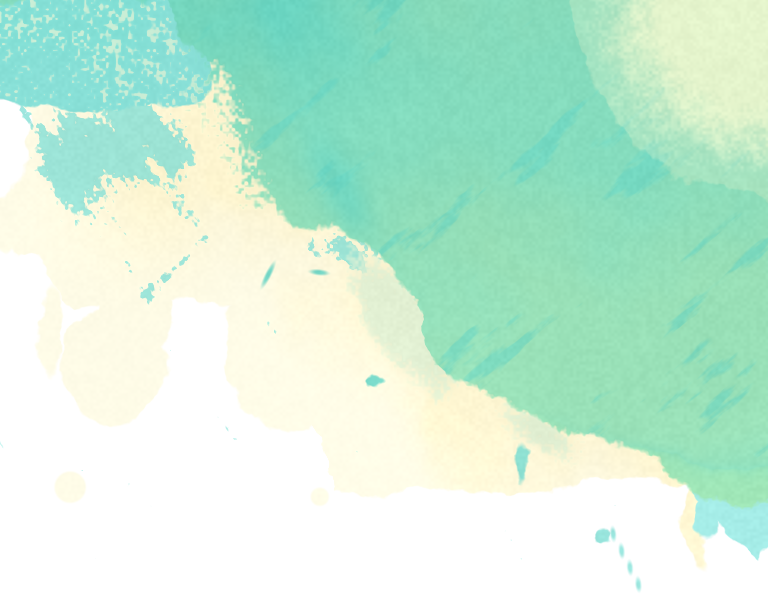
Reproduce this background procedurally as a WebGL 1 fragment shader.

```glsl
precision highp float;
// Watercolour paper: a green wash at the upper right, cream stains below it,
// dry teal brushwork at the upper left and small flecks of paint.
// Layers are ragged distance masks broken up by noise.

uniform vec2 u_resolution;

#define SOFT 0.0025
#define RAGGED 0.055
#define GRAIN 0.045
#define CREAM vec3(1.0, 0.99, 0.905)
#define BUTTER vec3(1.0, 0.965, 0.81)
#define LEAF vec3(0.61, 0.89, 0.73)
#define AQUA vec3(0.52, 0.86, 0.74)
#define TEAL vec3(0.38, 0.83, 0.77)
#define SKY vec3(0.64, 0.92, 0.90)
#define MIST vec3(0.86, 0.93, 0.82)

float hash(vec2 p) {
  return fract(sin(dot(p, vec2(127.1, 311.7))) * 43758.0);
}

float noise(vec2 p) {
  vec2 i = floor(p), f = fract(p);
  f *= f * (3.0 - 2.0 * f);
  return mix(mix(hash(i), hash(i + vec2(1, 0)), f.x),
             mix(hash(i + vec2(0, 1)), hash(i + 1.0), f.x), f.y);
}

// Layered noise centred on zero
float fbm(vec2 p) {
  float sum = -0.5, amp = 0.5;
  for (int i = 0; i < 5; i++) {
    sum += amp * noise(p);
    p = mat2(1.6, 1.2, -1.2, 1.6) * p + 7.3;
    amp *= 0.5;
  }
  return sum;
}

float ramp(float x, float a, float b) { return clamp((x - a) / (b - a), 0.0, 1.0); }
float cover(float d) { return smoothstep(-SOFT, SOFT, d); }

vec2 turn(vec2 p, float a) {
  return vec2(cos(a) * p.x + sin(a) * p.y, cos(a) * p.y - sin(a) * p.x);
}

// Depth inside a turned ellipse, positive inside
float oval(vec2 p, float x, float y, float w, float h, float a) {
  vec2 size = vec2(w, h);
  return (1.0 - length(turn(p - vec2(x, y), a) / size)) * min(w, h);
}

// Soft turned pool of colour, one at its centre
float pool(vec2 p, float x, float y, float w, float h, float a) {
  vec2 d = turn(p - vec2(x, y), a) / vec2(w, h);
  return exp(-dot(d, d));
}

// Lower borders of the two large washes
float greenEdge(float x) {
  return 1.0 - 0.3 * ramp(x, 0.27, 0.4) - 0.075 * ramp(x, 0.4, 0.5)
    - 0.04 * ramp(x, 0.5, 0.63) - 0.13 * ramp(x, 0.63, 0.71)
    - 0.075 * ramp(x, 0.7, 0.725) - 0.11 * ramp(x, 0.73, 0.93)
    - 0.04 * ramp(x, 0.98, 1.08) - 0.075 * ramp(x, 1.08, 1.19);
}

float creamEdge(float x) {
  return 0.58 - 0.09 * ramp(x, 0.02, 0.12) - 0.32 * ramp(x, 0.46, 0.56)
    + 0.03 * ramp(x, 0.6, 1.15);
}

void main() {
  vec2 p = gl_FragCoord.xy / u_resolution * vec2(1.28, 1.0);
  vec2 q = p + RAGGED * vec2(fbm(p * 16.0), fbm(p * 16.0 + 31.0));
  float speck = 0.65 * noise(p * 190.0) + 0.35 * noise(p * 70.0) - 0.5;
  float cloud = fbm(p * 5.0);
  vec3 col = vec3(1.0);

  // Cream stain with blots and a drip
  float stain = min(q.y - creamEdge(q.x), 1.16 - q.x);
  stain = min(stain, -oval(q, -0.01, 0.75, 0.055, 0.09, 0.0));
  stain = max(stain, oval(q, 0.185, 0.39, 0.085, 0.1, -0.4));
  stain = max(stain, oval(q, 0.225, 0.46, 0.06, 0.08, -0.4));
  stain = max(stain, oval(q, 0.46, 0.4, 0.085, 0.125, 0.5));
  stain = max(stain, oval(q, 0.08, 0.45, 0.022, 0.075, 0.0));
  stain = max(stain, oval(q, 1.16, 0.13, 0.022, 0.07, 0.2));
  stain = max(stain, oval(p, 0.117, 0.188, 0.026, 0.026, 0.0));
  stain = max(stain, oval(p, 0.533, 0.172, 0.015, 0.015, 0.0));
  float depth = q.y - greenEdge(q.x);
  float warm = smoothstep(-0.26, 0.03, depth + 0.3 * cloud) + pool(p, 0.27, 0.72, 0.15, 0.15, 0.0);
  col = mix(col, mix(CREAM, BUTTER, min(warm, 1.0)), cover(stain) * 0.95);

  // Dry brushwork: noise stretched along slanted strokes
  float bristle = fbm(turn(p, -0.95) * vec2(9, 38));
  float load = pool(p, 0.22, 0.76, 0.12, 0.085, 0.0) + 0.8 * pool(p, 0.1, 0.72, 0.1, 0.025, -1.1)
    + 0.65 * pool(p, 0.3, 0.56, 0.09, 0.012, 0.75) + 0.65 * pool(p, 0.56, 0.58, 0.07, 0.04, 0.0);
  float dry = smoothstep(0.5, 0.62, load + 1.5 * bristle + 0.5 * speck);
  col = mix(col, mix(SKY, TEAL, 0.45), dry * 0.8);

  // Worn teal band
  float worn = smoothstep(0.1, 0.3, speck + 0.4 * cloud + 0.12 * ramp(p.x, 0.1, 0.32));
  vec3 band = mix(mix(SKY, TEAL, 0.45 + 0.5 * cloud), MIST, worn * 0.75);
  col = mix(col, band, cover(min(q.y - 0.825, 0.34 - q.x)));

  // Pale mist beside the green, blue drips at the right
  float mist = max(oval(q, 0.665, 0.465, 0.135, 0.05, -1.0), oval(q, 0.89, 0.275, 0.065, 0.025, -0.5));
  col = mix(col, MIST, smoothstep(-0.01, 0.015, mist + 0.03 * speck) * 0.85);
  float drip = min(q.y - 0.07 - 1.1 * abs(q.x - 1.255), 0.2 - q.y);
  col = mix(col, SKY, cover(max(drip, oval(q, 1.185, 0.13, 0.025, 0.035, 0.0))));

  // Green wash with teal pools, a lower fold and a cream round
  vec3 green = mix(LEAF, AQUA, clamp(smoothstep(0.3, 0.85, p.y) + 1.3 * cloud, 0.0, 1.0));
  float teal = pool(p, 0.42, 1.0, 0.22, 0.16, 0.0) + 0.8 * pool(p, 0.575, 0.67, 0.09, 0.035, -1.1);
  green = mix(green, TEAL, clamp(teal * (0.85 + cloud), 0.0, 1.0));
  float fold = q.y - 0.22 - 0.55 * (1.28 - q.x) * (1.28 - q.x);
  float right = ramp(p.x, 0.85, 1.1);
  green = mix(green, vec3(0.63, 0.9, 0.7), cover(-fold) * right * 0.7);
  green = mix(green, AQUA, exp(-abs(fold) * 90.0) * right * 0.6);
  green = mix(green, TEAL, smoothstep(0.14, 0.26, fbm(turn(p, 0.7) * vec2(7, 30))) * 0.5);
  float disc = 0.365 - length(q - vec2(1.31, 1.025));
  float milk = 0.28 + 0.65 * smoothstep(0.0, 0.18, disc + 0.3 * cloud + 0.06 * speck);
  green = mix(green, vec3(0.92, 0.96, 0.8), cover(disc) * milk);
  float spray = 0.006 + 0.14 * ramp(p.x, 0.48, 0.36) * ramp(p.y, 0.94, 0.86);
  col = mix(col, green, smoothstep(-SOFT, SOFT + spray, depth + spray * 2.0 * speck));

  // Flecks of paint and paper grain
  float fleck = max(oval(p, 0.447, 0.542, 0.019, 0.004, 1.1), oval(p, 0.532, 0.546, 0.013, 0.004, -0.1));
  fleck = max(fleck, oval(q, 0.616, 0.372, 0.013, 0.011, 0.6));
  fleck = max(fleck, oval(q, 0.868, 0.228, 0.01, 0.023, 0.2));
  fleck = max(fleck, oval(q, 1.005, 0.1, 0.014, 0.016, 0.0));
  for (float k = 0.0; k < 4.0; k++)
    fleck = max(fleck, oval(p, 1.022 + 0.014 * k, 0.11 - 0.028 * k, 0.004, 0.01, 0.1));
  col = mix(col, mix(TEAL, SKY, ramp(p.x, 0.6, 1.1) * 0.7), cover(fleck) * 0.85);
  col += GRAIN * smoothstep(0.0, 0.2, 1.0 - min(col.r, col.b)) * (speck + cloud);
  gl_FragColor = vec4(clamp(col, 0.0, 1.0), 1.0);
}
```
